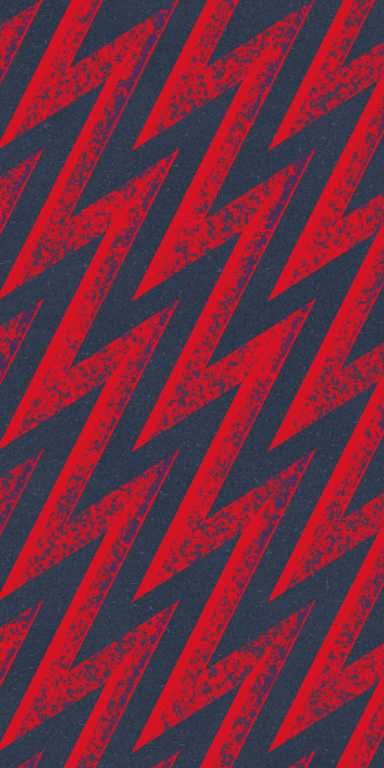
Give the GLSL for this pattern, as a WebGL 2 fragment shader.

```glsl
#version 300 es
precision highp float;
// Columns of slanted lightning zigzags, printed in worn red ink on slate.
// A shear turns each zigzag edge into a triangle wave; the red lies between two
// shifted copies of it, and thresholded value noise supplies the flecks and grain.

#define PERIOD vec2(0.3542, 0.3919)  // spacing of repeats, in canvas widths
#define ORIGIN vec2(-0.013, 1.2135)  // lower left tip of one bolt
#define BOLT_SHIFT vec2(0.191, 0.2148) // left edge to right edge
#define AMPLITUDE 0.2917             // horizontal reach of the zigzag
#define SHEAR 1.3125
#define CLEAN_WIDTH 0.027            // solid red strip on the left
#define RIM_WIDTH 0.006              // red line on the right
#define SHADE_WIDTH 0.023            // violet band inside that line
#define WEAR 0.27                    // mean loss of red ink

uniform vec2 u_resolution;
out vec4 fragColor;

const vec3 SLATE = vec3(0.19, 0.23, 0.30);
const vec3 RED = vec3(0.86, 0.07, 0.13);
const vec3 WORN = vec3(0.25, 0.22, 0.32);
const vec3 VIOLET = vec3(0.25, 0.19, 0.36);

float hash(vec2 p) {
    vec3 q = fract(vec3(p.xyx) * 0.1031);
    q += dot(q, q.yzx + 33.33);
    return fract((q.x + q.y) * q.z);
}

float noise(vec2 p) {
    vec2 i = floor(p), f = fract(p);
    f = f * f * (3.0 - 2.0 * f);
    return mix(mix(hash(i), hash(i + vec2(1, 0)), f.x),
               mix(hash(i + vec2(0, 1)), hash(i + vec2(1, 1)), f.x), f.y);
}

// Position along the zigzag in periods: the first half of each is the steep edge
float along(vec2 p) {
    return (p.y - SHEAR * p.x) / PERIOD.y;
}

// Length of the edge function's gradient, for a steep (+1) or shallow (-1) edge
float gradientLength(float side) {
    float k = side * 2.0 * AMPLITUDE / PERIOD.y;
    return length(vec2(1.0 + k * SHEAR, k));
}

// Signed distance to the zigzag, positive on its right
float zigzag(vec2 p) {
    float t = fract(along(p));
    float wave = 1.0 - abs(2.0 * t - 1.0);
    return (p.x - AMPLITUDE * wave) / gradientLength(t < 0.5 ? 1.0 : -1.0);
}

// Signed distance to the line through a steep edge, at wave position t
float steepLine(vec2 p, float t) {
    return (p.x - 2.0 * AMPLITUDE * t) / gradientLength(1.0);
}

void main() {
    vec2 p = gl_FragCoord.xy / u_resolution.x;
    float px = 1.0 / u_resolution.x;

    // Noise shared by the ink and the ground
    float patches = noise(p * 7.0 + 3.0);
    float fleck = 0.5 * noise(p * 95.0) + 0.5 * noise(p * 210.0 + 17.0);
    float grain = noise(p * 256.0 + 41.0) - 0.5;
    float rough = (noise(p * 130.0 + 9.0) - 0.5) * 0.002;

    // Slate ground with fine grain and a few pale specks
    vec3 color = SLATE + 0.05 * grain + 0.02 * (patches - 0.5);
    color += 0.07 * smoothstep(0.86, 0.95, noise(p * 150.0 + 71.0));

    // Each point can fall in its own column or the one to its left
    float column = floor((p.x - ORIGIN.x) / PERIOD.x);
    for (int i = 0; i < 2; i++) {
        float id = column - float(i);
        vec2 a = p - ORIGIN - vec2(id * PERIOD.x, 0.0);
        vec2 b = a - BOLT_SHIFT;
        float bolt = min(zigzag(a), -zigzag(b)) + 0.5 * rough;

        // Worn body, with a clean strip along the left steep edge
        float ta = fract(along(a));
        float left = steepLine(a, ta - step(0.5, ta)) + 2.0 * rough;
        float body = smoothstep(CLEAN_WIDTH - 0.005, CLEAN_WIDTH + 0.005, left);
        body *= mix(0.7, 1.0, smoothstep(CLEAN_WIDTH, 0.08, left));
        float loss = WEAR + 0.3 * (patches - 0.5) + 1.1 * (fleck - 0.5);
        loss += 0.5 * smoothstep(0.56, 0.68, fleck + 0.22 * (patches - 0.5));
        float ink = clamp(0.05 + 0.08 * grain + body * loss, 0.0, 0.92);
        vec3 boltColor = mix(RED, WORN, ink);

        // Violet band: broad at the upper tip, thin further down, varied per bolt
        float tb = along(b);
        float row = floor(tb);
        tb -= row;
        float right = -steepLine(b, tb);
        float strength = mix(0.7, 1.0, hash(vec2(id, row) + 50.0));
        float taper = smoothstep(0.08, 0.46, tb);
        float width = mix(0.004, SHADE_WIDTH * strength, taper);
        float shade = smoothstep(-0.001, 0.002, right - RIM_WIDTH + rough)
            * (1.0 - smoothstep(-0.004, 0.004, right - RIM_WIDTH - width + 4.0 * rough));
        shade *= strength * mix(0.5, 0.95, taper) * smoothstep(0.2, 0.5, fleck);
        boltColor = mix(boltColor, VIOLET, shade);

        // Clean rim to the right of the band
        float rim = 1.0 - smoothstep(RIM_WIDTH - 0.002, RIM_WIDTH, right);
        boltColor = mix(boltColor, RED, 0.7 * rim);

        color = mix(color, boltColor, smoothstep(-0.7, 0.7, bolt / px));
    }
    fragColor = vec4(color, 1.0);
}
```
